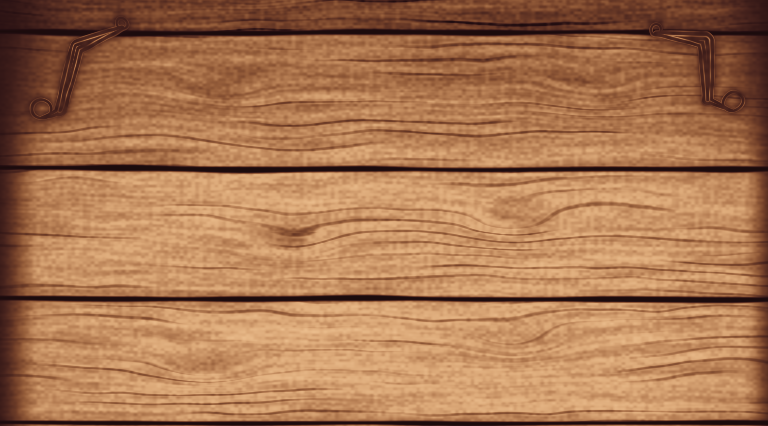
This texture is drawn by a Shadertoy shader. Its source:

```glsl
const vec3 RAMP[6] = vec3[6](
    vec3(0.15, 0.06, 0.07), vec3(0.30, 0.15, 0.12), vec3(0.45, 0.25, 0.16),
    vec3(0.59, 0.37, 0.23), vec3(0.73, 0.51, 0.34), vec3(0.86, 0.66, 0.47));
const vec3 HIGHLIGHT = vec3(0.98, 0.82, 0.63);
const float SEAM_START = 0.005;     // height of the lowest seam
const float PLANKS_PER_UNIT = 3.47; // plank density at the bottom
const float PLANK_STRETCH = 0.22;   // upper planks grow slightly taller
const float SEAM_WIDTH = 0.0042;
const float GRAIN_LINES = 36.0;
const float CRACK_DEPTH = 0.34;
const float FIBRE_DEPTH = 0.38;
const float SPECKLE = 0.20;
const float BRACKET_WIDTH = 0.020;

float hash(vec2 p) {
    return fract(sin(dot(p, vec2(127.1, 311.7))) * 43758.5453);
}

float noise(vec2 p) {
    vec2 i = floor(p), f = fract(p);
    f = f * f * (3.0 - 2.0 * f);
    return mix(mix(hash(i), hash(i + vec2(1, 0)), f.x),
               mix(hash(i + vec2(0, 1)), hash(i + vec2(1, 1)), f.x), f.y);
}

float fbm(vec2 p) {
    float sum = 0.0, gain = 0.5;
    for (int i = 0; i < 4; i++) {
        sum += gain * noise(p);
        p = p * 2.03 + 17.3;
        gain *= 0.5;
    }
    return sum;
}

// Distance to a segment whose half width tapers from ra to rb
float taper(vec2 p, vec2 a, vec2 b, float ra, float rb) {
    vec2 d = b - a;
    float t = clamp(dot(p - a, d) / dot(d, d), 0.0, 1.0);
    return length(p - a - d * t) - mix(ra, rb, t);
}

float ring(vec2 p, float radius, float width) {
    return abs(length(p) - radius) - width;
}

// Carved corner bracket; the left one sweeps, the right one is squarer
float bracket(vec2 p, float right) {
    vec2 tip = mix(vec2(0.286, 0.934), vec2(0.262, 0.920), right);
    vec2 bend = mix(vec2(0.182, 0.890), vec2(0.146, 0.906), right);
    vec2 foot = mix(vec2(0.142, 0.742), vec2(0.142, 0.768), right);
    vec2 curl = mix(vec2(0.098, 0.744), vec2(0.082, 0.762), right);
    p += 0.008 * (vec2(noise(p * 32.0), noise(p * 32.0 + 9.0)) - 0.5);
    float d = taper(p, tip, bend, 0.007, BRACKET_WIDTH);
    d = min(d, taper(p, bend, foot, BRACKET_WIDTH, 0.015));
    d = min(d, taper(p, foot, curl - vec2(0.0, 0.022), 0.011, 0.004));
    d = min(d, ring(p - curl, 0.023, 0.0045));
    return min(d, ring(p - tip - vec2(0.0, 0.010), 0.012, 0.004));
}

vec3 ramp(float tone) {
    vec3 color = RAMP[0] * clamp(1.0 + tone * 2.0, 0.4, 1.0);
    for (int i = 1; i < 6; i++)
        color = mix(color, RAMP[i], clamp(tone * 5.0 - float(i - 1), 0.0, 1.0));
    return mix(color, HIGHLIGHT, clamp((tone - 1.0) * 2.5, 0.0, 1.0));
}

void mainImage(out vec4 fragColor, in vec2 fragCoord) {
    vec2 p = fragCoord / iResolution.y;
    float aspect = iResolution.x / iResolution.y;
    float pixel = 1.0 / iResolution.y;

    // Plank rows with slightly wandering seams
    float rise = p.y - SEAM_START + 0.007 * (noise(vec2(p.x * 3.5, floor(p.y * 3.3 + 0.5))) - 0.5);
    float row = PLANKS_PER_UNIT * rise - PLANK_STRETCH * rise * rise;
    float id = floor(row);
    float seam = (fract(row + 0.5) - 0.5) / PLANKS_PER_UNIT;
    vec2 w = p + vec2(id * 7.31, id * 3.17);

    // Grain flows around two knots per plank
    float flow = 3.2 * fbm(w * vec2(1.8, 5.0)), knots = 0.0;
    for (int k = 0; k < 2; k++) {
        vec2 seed = vec2(id + 3.0, float(k) * 5.0 + 2.0);
        vec2 center = vec2((float(k) + 0.2 + 0.6 * hash(seed)) * aspect * 0.5,
                           0.3 + 0.4 * hash(seed + 8.0));
        vec2 q = (vec2(p.x, fract(row)) - center) / vec2(0.11, 0.16);
        float knot = exp(-dot(q, q));
        flow += 1.6 * knot;
        knots += knot * smoothstep(0.35, 0.75, noise(w * vec2(14.0, 45.0)));
    }
    float bent = w.y + 0.026 * flow;
    float fibre = 0.6 * noise(vec2(w.x * 5.0, bent * 85.0))
                + 0.4 * noise(vec2(w.x * 14.0, bent * 150.0));
    float lineDist = abs(fract(bent * GRAIN_LINES + 0.8 * noise(w * vec2(4.0, 9.0))) - 0.5);
    float crack = (1.0 - smoothstep(0.03, 0.17, lineDist))
                * smoothstep(0.42, 0.72, noise(vec2(w.x * 3.2, bent * 34.0)));
    float speckle = noise(w * vec2(110.0, 150.0)) - 0.5;

    // Lighting falls off toward the top and sides
    float tone = 0.97 - 0.25 * smoothstep(0.50, 0.85, p.y) - 0.25 * step(3.0, row);
    tone += 0.14 * (fbm(w * vec2(2.5, 7.0)) - 0.47);
    tone += FIBRE_DEPTH * (fibre - 0.53) + SPECKLE * speckle;
    tone -= CRACK_DEPTH * crack + 0.16 * knots;
    float side = min(p.x, (aspect - p.x) * 1.25 + 0.025);
    float corner = smoothstep(0.55, 1.0, p.y);
    tone *= mix(0.12, 1.0, smoothstep(-0.01, 0.10 + 0.10 * corner, side));
    tone *= mix(1.0, 0.72 + 0.28 * smoothstep(0.05, 0.5, side), 0.4 + 0.6 * corner);

    // Dark seam, soft shadow and a worn bright lip below it
    float width = SEAM_WIDTH * (0.55 + 0.9 * noise(vec2(p.x * 7.0, id * 0.0 + floor(row + 0.5))));
    tone *= 1.0 - 0.35 * exp(-abs(seam) / 0.009);
    tone += 0.20 * exp(-pow((seam + 0.011) / 0.004, 2.0)) * noise(vec2(p.x * 12.0, 4.0))
          * smoothstep(0.0, 0.15, side);
    tone = mix(-0.15, tone, smoothstep(-pixel, pixel + 0.002, abs(seam) - width));

    // Corner brackets with cast shadow and ridged sheen
    float right = step(aspect * 0.5, p.x);
    vec2 m = vec2(mix(p.x, aspect - p.x, right), p.y);
    float d = bracket(m, right);
    tone *= 1.0 - 0.55 * exp(-max(d, 0.0) / 0.010);
    float ridge = pow(0.5 + 0.5 * cos(d * 620.0), 4.0) * noise(m * 45.0);
    float metal = 0.10 + 0.65 * ridge + 0.12 * noise(m * 90.0);
    tone = mix(tone, metal, 1.0 - smoothstep(-pixel, pixel, d));

    fragColor = vec4(ramp(tone), 1.0);
}
```
